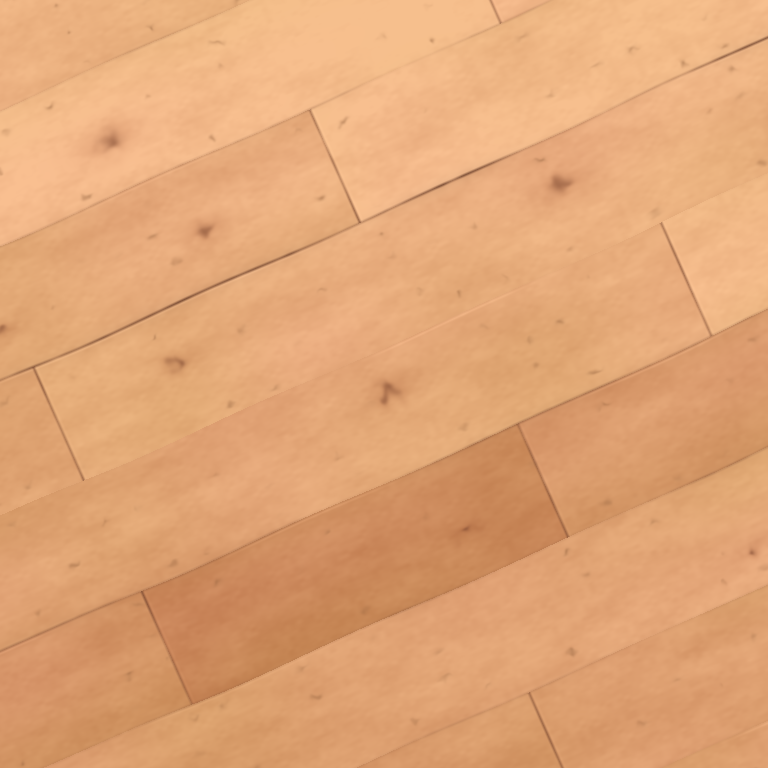
Give the GLSL for this texture, as a Shadertoy shader.

```glsl
float hash(vec2 p) {
    return fract(sin(dot(p, vec2(127.1, 311.7))) * 43758.5453);
}

float noise(vec2 p) {
    vec2 i = floor(p), f = fract(p);
    f = f * f * (3.0 - 2.0 * f);
    return mix(mix(hash(i), hash(i + vec2(1, 0)), f.x),
               mix(hash(i + vec2(0, 1)), hash(i + vec2(1, 1)), f.x), f.y);
}

float fbm(vec2 p) {
    float sum = 0.0, amp = 0.533;
    for (int i = 0; i < 4; i++) {
        sum += amp * noise(p);
        p = p * 2.03 + 7.3;
        amp *= 0.5;
    }
    return sum;
}

// Per row: butt joint position, plank length, tone of odd and even planks
const vec4 rows[8] = vec4[8](
    vec4(0.669, 2.0, 0.52, 0.52), vec4(1.6, 2.0, 0.66, 0.66),
    vec4(0.262, 0.536, 0.46, 0.28), vec4(1.075, 2.0, 0.68, 0.84),
    vec4(0.252, 2.0, 0.70, 0.76), vec4(0.717, 2.0, 0.74, 0.93),
    vec4(0.990, 2.0, 0.94, 0.84), vec4(1.6, 2.0, 0.84, 0.84));

// Darkness of the seam below each row
const float seamDepth[8] = float[8](0.1, 0.15, 0.35, 0.35, 0.03, 0.8, 0.2, 0.22);

float stroke(float d, float halfWidth, float blur) {
    return 1.0 - smoothstep(halfWidth - blur, halfWidth + blur, abs(d));
}

// Knots: a mottled core inside a soft stretched halo
vec2 knots(vec2 q, float row, float rowHeight) {
    vec2 mark = vec2(0.0);
    float cell = floor(q.x / 0.3);
    for (float i = -1.0; i <= 1.0; i++) {
        vec2 id = vec2(cell + i, row);
        vec2 center = vec2((id.x + 0.2 + 0.6 * hash(id + 3.1)) * 0.3,
                           (0.2 + 0.6 * hash(id + 8.7)) * rowHeight);
        vec2 d = q - center;
        d += 0.016 * (vec2(noise(q * 80.0), noise(q * 80.0 + 31.0)) - 0.5);
        float size = mix(0.004, 0.011, hash(id + 5.3));
        float r = length(d * vec2(0.9, 1.1)) / size;
        float halo = length(d * vec2(0.5, 1.1)) / size;
        mark = max(mark, step(hash(id + 1.9), 0.45) * vec2(exp(-r * r), exp(-halo * halo * 0.18)));
    }
    return mark;
}

// Small flecks drawn out along the grain
float flecks(vec2 q) {
    vec2 g = q / vec2(0.055, 0.04), id = floor(g);
    vec2 center = 0.3 + 0.4 * vec2(hash(id + 2.7), hash(id + 9.4));
    vec2 d = (fract(g) - center) * vec2(0.055, 0.04);
    d += 0.008 * (vec2(noise(q * 120.0), noise(q * 120.0 + 17.0)) - 0.5);
    d /= vec2(mix(0.003, 0.008, hash(id + 4.4)), 0.0035);
    return exp(-dot(d, d)) * step(hash(id + 6.2), 0.3) * hash(id + 7.8);
}

void mainImage(out vec4 fragColor, in vec2 fragCoord) {
    float px = 1.0 / iResolution.y;
    vec2 p = fragCoord * px;

    // Floor axes: x along the planks, y across them
    float rowHeight = 0.1618;
    vec2 q = vec2(dot(p, vec2(0.9135, 0.4067)), dot(p, vec2(-0.4067, 0.9135)) + 0.0252);
    q.y += 0.007 * (noise(vec2(q.x * 6.0, 2.0)) - 0.5);
    float row = floor(q.y / rowHeight);
    vec4 board = rows[clamp(int(row) + 2, 0, 7)];
    float along = (q.x - board.x) / board.y;
    float plank = floor(along);
    float tone = mod(plank, 2.0) < 0.5 ? board.w : board.z;
    vec2 seed = vec2(plank * 17.3, row * 11.9);

    // Light falloff, cloudy figure and fine grain
    tone += 0.12 * (q.x - 0.6) + 0.08 * (p.y - 0.5) + 0.02;
    tone += 0.34 * (fbm(q * vec2(4.0, 13.0) + seed) - 0.5);
    tone += 0.24 * (fbm(q * vec2(18.0, 46.0) + seed) - 0.5);
    tone += 0.09 * (noise(q * vec2(120.0, 190.0)) - 0.5);
    vec3 color = mix(vec3(0.73, 0.46, 0.28), vec3(0.955, 0.735, 0.54), clamp(tone, -0.2, 1.05));
    color += vec3(0.024, 0.0, 0.032) * (noise(q * vec2(5.0, 9.0) + seed + 20.0) - 0.5);

    // Knots and flecks
    vec2 knot = knots(vec2(q.x, q.y - row * rowHeight), row, rowHeight);
    color *= 1.0 - knot.y * vec3(0.06, 0.10, 0.12);
    color = mix(color, vec3(0.52, 0.31, 0.21), 0.6 * knot.x);
    color = mix(color, vec3(0.58, 0.39, 0.25), 0.45 * flecks(q));

    // Long seams fade in and out, with a faint pale lip in places
    float seam = floor(q.y / rowHeight + 0.5);
    float seamY = q.y - seam * rowHeight;
    float wear = smoothstep(0.15, 0.8, noise(vec2(q.x * 7.0, seam * 5.7)));
    float depth = seamDepth[clamp(int(seam) + 2, 0, 7)];
    depth *= mix(0.3, 1.1, wear) * mix(0.6, 1.1, noise(q * 60.0));
    vec3 gapColor = vec3(0.47, 0.28, 0.19);
    color = mix(color, gapColor, min(depth, 0.85) * stroke(seamY, 0.0014, 0.0014 + px * 0.5));
    color *= 1.0 - 0.10 * depth * exp(-abs(seamY) * 160.0);
    float lip = smoothstep(0.6, 0.9, noise(vec2(q.x * 4.0, seam * 9.1 + 3.0)));
    color += 0.05 * lip * stroke(seamY + 0.003, 0.0012, 0.0012 + px * 0.5);

    // Butt joints between plank ends
    float jointX = (along - floor(along + 0.5)) * board.y;
    float joint = stroke(jointX, 0.0014, 0.0014 + px * 0.5);
    color = mix(color, gapColor, joint * mix(0.3, 0.75, noise(q * 35.0)));
    color += 0.015 * stroke(jointX - 0.004, 0.0012, 0.0012 + px * 0.5);

    fragColor = vec4(clamp(color, 0.0, 1.0), 1.0);
}
```
